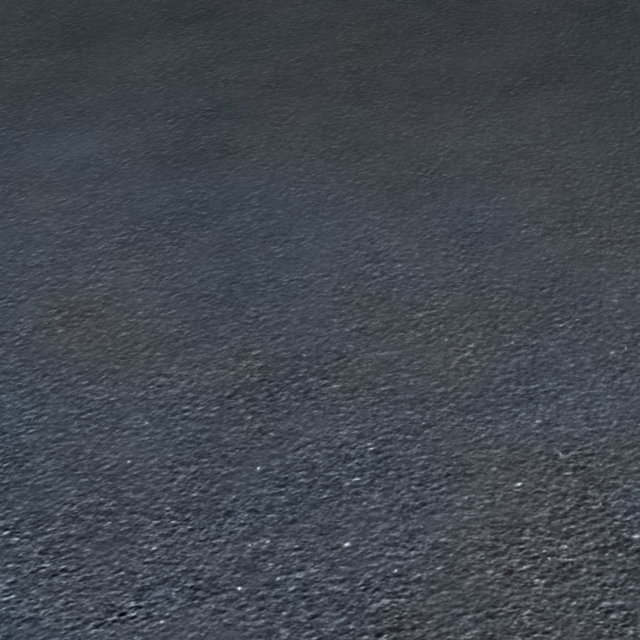
This texture is drawn by a Shadertoy shader. Its source:

```glsl
// Dark blue-grey asphalt seen at a low angle, fading to a smooth far edge.
// Stretched cellular flecks are embossed on a receding plane, then tinted
// by broad patches and sprinkled with small bright glints.

#define RECESSION 0.50      // how much the grain shrinks towards the top
#define TILT 0.22           // direction of the grain, radians
#define GRAIN_SIZE vec2(0.0135, 0.0064)
#define CONTRAST_NEAR 0.160
#define CONTRAST_FAR 0.030
#define GLINT_CELL 0.032
#define GLINT_SHARE 0.11
#define FAR_COLOR vec3(0.216, 0.233, 0.248)
#define MID_COLOR vec3(0.267, 0.295, 0.331)
#define NEAR_COLOR vec3(0.266, 0.291, 0.328)
#define WARM_TINT vec3(0.011, 0.000, -0.011)
#define GLINT_COLOR vec3(0.62, 0.64, 0.65)

vec3 hash3(vec2 cell) {
    vec3 h = fract(cell.xyx * vec3(0.1031, 0.1030, 0.0973));
    h += dot(h, h.yxz + 33.33);
    return fract((h.xxy + h.yzz) * h.zyx);
}

// Signed cellular noise: one soft light or dark fleck per jittered cell.
float flecks(vec2 p) {
    vec2 cell = floor(p), local = p - cell;
    float sum = 0.0;
    for (int j = -1; j <= 1; j++) {
        for (int i = -1; i <= 1; i++) {
            vec2 offset = vec2(i, j);
            vec3 rnd = hash3(cell + offset);
            vec2 d = offset + rnd.xy - local;
            float k = max(1.0 - dot(d, d), 0.0);
            sum += (2.0 * rnd.z - 1.0) * k * k * k;
        }
    }
    return sum;
}

// Flecks lit from above: each carries a shadow on its lower side.
float relief(vec2 p) {
    return flecks(p) - 0.5 * flecks(p + vec2(-0.1, 0.7));
}

// Sparse bright slivers, at most one per cell.
float glints(vec2 p) {
    p /= GLINT_CELL;
    vec2 cell = floor(p);
    vec3 rnd = hash3(cell + 71.0);
    vec3 shape = hash3(cell + 193.0);
    vec2 d = p - cell - mix(vec2(0.4), vec2(0.6), rnd.xy);
    d.y -= d.x * (shape.z - 0.5) * 0.5;
    d /= vec2(mix(0.08, 0.24, shape.x * shape.x), mix(0.055, 0.085, shape.y));
    return step(rnd.z, GLINT_SHARE) * mix(0.2, 1.0, shape.y) * exp(-dot(d, d));
}

void mainImage(out vec4 fragColor, in vec2 fragCoord) {
    vec2 uv = fragCoord / iResolution.xy;

    // Receding ground plane, turned so that x runs along the grain.
    float scale = 1.0 - RECESSION * uv.y;
    vec2 ground = vec2((uv.x - 0.5) / scale, -log(scale) / RECESSION);
    float c = cos(TILT), s = sin(TILT);
    vec2 along = vec2(c * ground.x + s * ground.y, c * ground.y - s * ground.x);

    // Broad patches: tone, warmth and local roughness.
    float tone = flecks(along * vec2(5.0, 13.0)) + 0.8 * flecks(along * vec2(16.0, 36.0) + 9.0);
    float warmth = flecks(uv * vec2(3.5, 5.0) + 4.3) + 0.6 * flecks(uv * vec2(9.0, 12.0) + 20.0);
    float rough = 1.0 + 0.4 * flecks(along * vec2(14.0, 26.0) + 40.0);

    // Base gradient from the near to the far edge.
    vec3 color = mix(NEAR_COLOR, MID_COLOR, smoothstep(0.0, 0.45, uv.y));
    color = mix(color, FAR_COLOR, smoothstep(0.55, 1.02, uv.y));
    color += WARM_TINT * (warmth + 0.9 * (uv.x - 0.5)) + 0.014 * tone;

    // Grain in three sizes; the finer ones are rounder and break up the streaks.
    vec2 p = along / GRAIN_SIZE;
    float grain = relief(p) + 0.75 * relief(p * vec2(2.0, 1.6) + 57.0);
    grain += 0.4 * flecks(p * vec2(3.0, 2.0) + 131.0);
    grain += 0.2 * (grain * grain - 0.26);
    float contrast = mix(CONTRAST_NEAR, CONTRAST_FAR, smoothstep(-0.25, 0.95, uv.y));
    color += grain * contrast * rough * vec3(0.97, 1.0, 1.02);

    // Glints thin out with distance.
    color += GLINT_COLOR * glints(along) * smoothstep(0.8, 0.1, uv.y);

    fragColor = vec4(clamp(color, 0.0, 1.0), 1.0);
}
```
